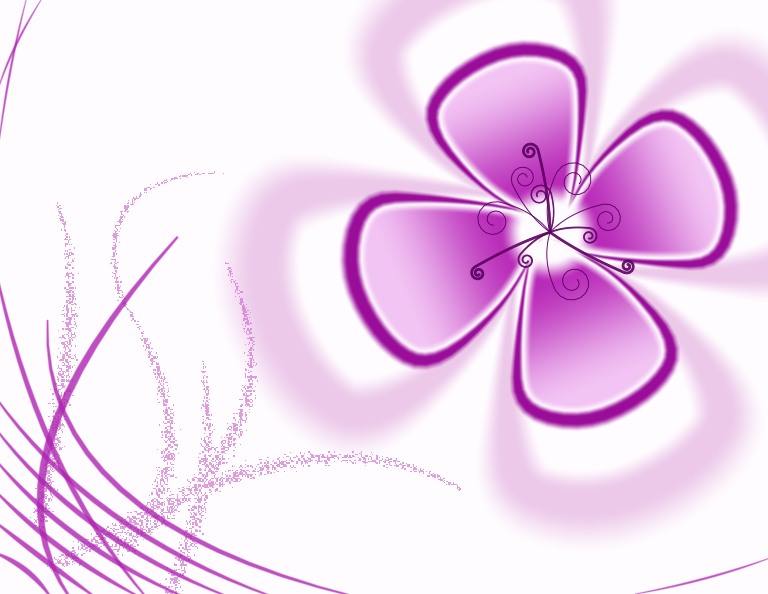
This background is drawn by a Shadertoy shader. Its source:

```glsl
#define PAPER vec3(1.0, 0.99, 1.0)
#define HALO_COLOR vec3(0.925, 0.785, 0.915)
#define RIM_COLOR vec3(0.60, 0.05, 0.60)
#define PETAL_DEEP vec3(0.72, 0.16, 0.72)
#define PETAL_PALE vec3(0.95, 0.77, 0.955)
#define STRAND_COLOR vec3(0.68, 0.14, 0.69)
#define DUST_COLOR vec3(0.80, 0.42, 0.80)
#define CURL_COLOR vec3(0.36, 0.0, 0.38)
#define FLOWER_CENTER vec2(0.926, 0.609)
#define PETAL_SIZES vec4(0.96, 0.97, 1.06, 1.0)
#define HALO_SCALE 1.52
#define DUST_GRID 420.0

// Petal outline as the control points of a closed quadratic spline
const vec2 petal[8] = vec2[8](
    vec2(0.0, -0.03), vec2(0.185, -0.061), vec2(0.306, -0.067), vec2(0.34, 0.059),
    vec2(0.278, 0.182), vec2(0.189, 0.232), vec2(0.076, 0.126), vec2(0.025, 0.034));

// Start, bend and end of each free strand
const vec2 strands[18] = vec2[18](
    vec2(-0.01, 0.56), vec2(0.06, 0.21), vec2(0.25, -0.01),
    vec2(0.298, 0.60), vec2(-0.042, 0.22), vec2(0.12, -0.01),
    vec2(0.08, 0.46), vec2(0.067, 0.125), vec2(0.60, -0.005),
    vec2(0.044, 1.0), vec2(0.013, 0.88), vec2(-0.003, 0.75),
    vec2(0.069, 1.0), vec2(0.017, 0.916), vec2(-0.003, 0.85),
    vec2(1.07, 0.0), vec2(1.195, 0.023), vec2(1.30, 0.062));

// Start, bend and end of each dusty trail
const vec2 trails[18] = vec2[18](
    vec2(0.374, 0.71), vec2(0.143, 0.705), vec2(0.205, 0.495),
    vec2(0.205, 0.495), vec2(0.362, 0.26), vec2(0.215, 0.08),
    vec2(0.096, 0.658), vec2(0.152, 0.53), vec2(0.067, 0.125),
    vec2(0.379, 0.56), vec2(0.522, 0.276), vec2(0.20, 0.08),
    vec2(0.342, 0.39), vec2(0.37, 0.19), vec2(0.285, 0.0),
    vec2(0.774, 0.178), vec2(0.522, 0.327), vec2(0.10, 0.05));

// Curl centre, radius, and half width signed by turning sense
const vec4 curls[11] = vec4[11](
    vec4(-0.034, 0.136, 0.014, 0.0022), vec4(-0.121, -0.069, 0.012, 0.0022),
    vec4(0.13, -0.057, 0.012, 0.0022), vec4(-0.094, 0.02, 0.032, 0.0007),
    vec4(0.042, 0.086, 0.034, -0.0007), vec4(0.039, -0.084, 0.033, 0.0007),
    vec4(0.096, 0.022, 0.026, -0.0007), vec4(-0.044, 0.091, 0.022, -0.0007),
    vec4(-0.017, 0.062, 0.019, 0.0012), vec4(-0.04, -0.047, 0.014, 0.0014),
    vec4(0.066, -0.007, 0.014, -0.0014));

float hash(vec2 p) { return fract(sin(dot(p, vec2(127.1, 311.7))) * 43758.5453); }

vec2 bezier(vec2 a, vec2 b, vec2 c, float t) { return mix(mix(a, b, t), mix(b, c, t), t); }

// Distance to a segment, and the place along it
vec2 segment(vec2 p, vec2 a, vec2 b) {
    vec2 e = b - a;
    float h = clamp(dot(p - a, e) / dot(e, e), 0.0, 1.0);
    return vec2(length(p - a - e * h), h);
}

// Distance to a curve, and the place along it
vec2 curve(vec2 p, vec2 a, vec2 b, vec2 c) {
    vec2 best = vec2(9.0, 0.0), last = a;
    for (int i = 1; i <= 16; i++) {
        vec2 next = bezier(a, b, c, float(i) / 16.0), s = segment(p, last, next);
        if (s.x < best.x) best = vec2(s.x, (float(i - 1) + s.y) / 16.0);
        last = next;
    }
    return best;
}

// Signed distance to the petal, negative inside
float petalDistance(vec2 p) {
    float d = 9.0, side = 1.0;
    vec2 last = 0.5 * (petal[7] + petal[0]);
    for (int i = 0; i < 40; i++) {
        int k = i / 5;
        vec2 b = petal[k];
        vec2 next = bezier(0.5 * (petal[(k + 7) % 8] + b), b, 0.5 * (b + petal[(k + 1) % 8]), float(i % 5 + 1) / 5.0);
        d = min(d, segment(p, last, next).x);
        if ((last.y > p.y) != (next.y > p.y) &&
            p.x < last.x + (next.x - last.x) * (p.y - last.y) / (next.y - last.y)) side = -side;
        last = next;
    }
    return d * side;
}

// Soft band lying just inside an outline
float band(float d, float w, float soft) { return smoothstep(-soft, soft, -d) * smoothstep(-soft, soft, d + w); }

float strandMask(vec2 p, vec2 a, vec2 b, vec2 c, float w, float px) {
    vec2 s = curve(p, a, b, c);
    w *= 0.3 + 2.8 * s.y * (1.0 - s.y);
    return 0.8 * (1.0 - smoothstep(w - px, w + px, s.x));
}

// Stem from the flower centre that rolls up into a spiral
float curlDistance(vec2 p, vec4 curl) {
    float turn = sign(curl.w), a = atan(curl.y, curl.x) - turn * 1.5708;
    vec2 start = curl.xy + curl.z * vec2(cos(a), sin(a)), last = start;
    float d = curve(p, vec2(0.0), start - 0.6 * curl.xy, start).x;
    for (int i = 1; i <= 24; i++) {
        float s = float(i) / 24.0, angle = a + turn * s * 9.5;
        vec2 next = curl.xy + curl.z * (1.0 - 0.75 * s) * vec2(cos(angle), sin(angle));
        d = min(d, segment(p, last, next).x);
        last = next;
    }
    return d;
}

void mainImage(out vec4 fragColor, in vec2 fragCoord) {
    float px = 1.0 / iResolution.y;
    vec2 p = fragCoord * px, f = p - FLOWER_CENTER, q = f;
    float r = length(f), halo = 0.0, dust = 0.0;
    vec3 col = PAPER;

    // Wide blurred halo behind the petals
    for (int i = 0; i < 4; i++) {
        float k = HALO_SCALE * PETAL_SIZES[i], w = 0.004 + 0.48 * min(r * r, 0.26);
        halo = max(halo, band(k * petalDistance(q / k) - 0.006, w, 0.003 + 0.3 * w));
        q = vec2(q.y, -q.x);
    }
    col = mix(col, HALO_COLOR, halo);

    // Dusty trails
    for (int i = 0; i < 6; i++) {
        vec2 s = curve(p, trails[3 * i], trails[3 * i + 1], trails[3 * i + 2]);
        float w = 0.002 + 0.009 * (i == 0 ? 0.4 * s.y : min(1.6 * s.y + 0.1, 1.0));
        dust = max(dust, exp(-s.x * s.x / (w * w)));
    }
    col = mix(col, DUST_COLOR, 0.65 * step(1.0 - 0.5 * dust, hash(floor(p * DUST_GRID))) * step(0.03, dust));

    // Free strands, then the fan in the corner
    for (int i = 0; i < 6; i++) {
        float w = i == 1 ? 0.0065 : i < 3 ? 0.0045 : 0.0018;
        col = mix(col, STRAND_COLOR, strandMask(p, strands[3 * i], strands[3 * i + 1], strands[3 * i + 2], w, px));
    }
    for (int i = 0; i < 6; i++) {
        float k = float(i);
        vec2 a = vec2(-0.01, 0.335 - 0.053 * k), c = vec2(0.46 - 0.075 * k, -0.005);
        col = mix(col, STRAND_COLOR, strandMask(p, a, vec2(0.15 - 0.02 * k, 0.107 - 0.012 * k), c, 0.0045, px));
    }

    // Petals: white fringe, shaded fill and a rim that swells outward
    q = f;
    for (int i = 0; i < 4; i++) {
        float k = PETAL_SIZES[i], d = k * petalDistance(q / k), w = 0.002 + 0.23 * r * r;
        float heart = smoothstep(0.045, 0.085, r);
        vec3 shade = mix(PETAL_DEEP, PETAL_PALE, smoothstep(0.06, 0.28, dot(q, vec2(0.92, 0.39))));
        col = mix(col, PAPER, smoothstep(-px, px, -d));
        col = mix(col, shade, heart * smoothstep(w + 0.001, w + 0.018, -d));
        col = mix(col, RIM_COLOR, heart * band(d, w, 0.22 * w + px));
        q = vec2(q.y, -q.x);
    }

    // Fine curls at the heart
    if (r < 0.2) for (int i = 0; i < 11; i++) {
        float w = abs(curls[i].w);
        col = mix(col, CURL_COLOR, 0.9 * (1.0 - smoothstep(w - 0.5 * px, w + 0.7 * px, curlDistance(f, curls[i]))));
    }
    fragColor = vec4(col, 1.0);
}
```
